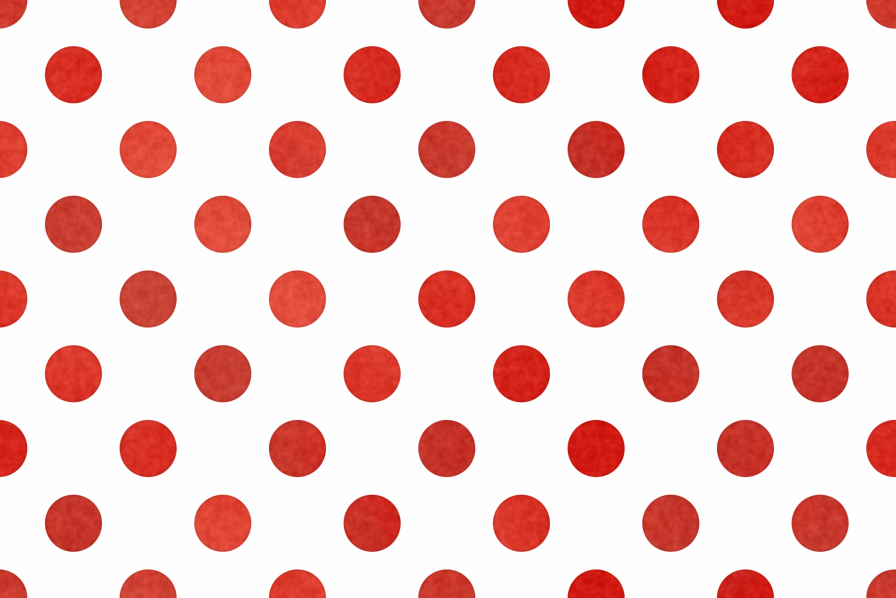
Give the GLSL for this pattern, as a Shadertoy shader.

```glsl
// Staggered red watercolour polka dots on white, six repeats across and four down.

const vec2 REPEATS = vec2(6.0, 4.0);
const float TAU = 6.2831853;

// Two random values in 0..1 for a non-negative integer cell
vec2 hash2(vec2 cell) {
    const uint MIX = 1664525u;
    uvec2 q = uvec2(cell) * MIX + 12345u;
    for (int i = 0; i < 2; i++) {
        q.x += q.y * MIX;
        q.y += q.x * MIX;
        q ^= q >> 16u;
    }
    return vec2(q & 0xffffu) / 65535.0;
}

float cornerSlope(vec2 corner, vec2 offset, vec2 period) {
    float angle = TAU * hash2(mod(corner, period)).x;
    return dot(vec2(cos(angle), sin(angle)), offset);
}

// Gradient noise that wraps after a whole number of cells
float wrappedNoise(vec2 p, float scale) {
    vec2 period = REPEATS * scale;
    p *= scale;
    vec2 i = floor(p), f = fract(p);
    vec2 w = f * f * f * (f * (f * 6.0 - 15.0) + 10.0);
    vec2 e = vec2(1.0, 0.0);
    return mix(mix(cornerSlope(i, f, period),
                   cornerSlope(i + e.xy, f - e.xy, period), w.x),
               mix(cornerSlope(i + e.yx, f - e.yx, period),
                   cornerSlope(i + e.xx, f - e.xx, period), w.x), w.y);
}

// Nearest centre of the two interleaved dot lattices
vec2 nearestDot(vec2 p) {
    vec2 corner = round(p);
    vec2 middle = floor(p) + 0.5;
    return distance(p, corner) < distance(p, middle) ? corner : middle;
}

vec3 paint(vec2 p, vec2 center) {
    vec2 tone = hash2(mod(center * 2.0, REPEATS * 2.0));

    // Broad wash, deepest right of the middle, with a random tone per dot
    float depth = 0.5 + 0.25 * cos(TAU * (center.x / REPEATS.x - 0.73))
                - 0.1 * sin(TAU * center.y / REPEATS.y - 2.2)
                + 0.55 * (tone.x - 0.5)
                + 0.35 * wrappedNoise(p, 2.0);
    vec3 color = mix(vec3(0.89, 0.31, 0.24), vec3(0.82, 0.10, 0.07), clamp(depth, 0.0, 1.0));

    // Duller pigment in a few dots
    float dull = smoothstep(0.55, 1.0, tone.y + 0.3 * wrappedNoise(p, 3.0));
    color = mix(color, vec3(0.72, 0.23, 0.19), 0.6 * dull);

    // Paper grain
    float grain = wrappedNoise(p, 14.0) + 0.9 * wrappedNoise(p, 31.0);
    return color + grain * vec3(0.05, 0.06, 0.055);
}

void mainImage(out vec4 fragColor, in vec2 fragCoord) {
    vec2 p = fragCoord / iResolution.xy * REPEATS + vec2(0.008, 0.0);
    float pixel = REPEATS.x / iResolution.x;

    vec2 center = nearestDot(p);
    float edge = length(p - center) - 0.191;
    float coverage = 1.0 - smoothstep(-0.8 * pixel, 0.8 * pixel, edge);

    // Pigment gathers in a thin, slightly darker rim
    vec3 dots = paint(p, center) * (1.0 - 0.09 * smoothstep(-0.022, 0.0, edge));
    fragColor = vec4(mix(vec3(1.0, 0.995, 0.995), dots, coverage), 1.0);
}
```
